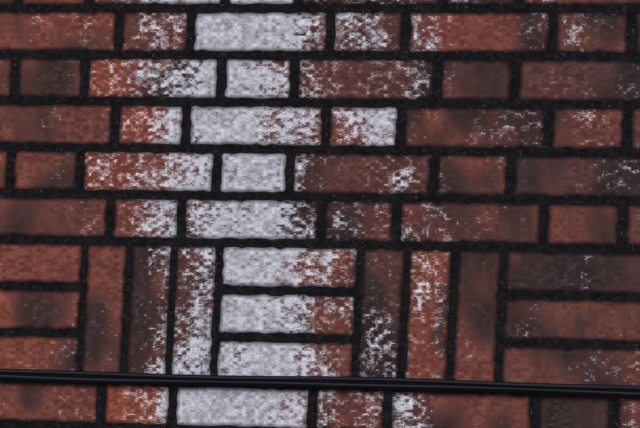
A WebGL 1 fragment shader for this texture:

```glsl
precision highp float;
uniform vec2 u_resolution;

const vec2 WALL_SCALE = vec2(0.5, 0.108); // canvas heights per bond period, per course
const vec3 MORTAR = vec3(0.10, 0.095, 0.105);
const vec3 SOOT = vec3(0.19, 0.165, 0.17);
const vec3 BROWN = vec3(0.34, 0.225, 0.22);
const vec3 RED = vec3(0.53, 0.285, 0.24);
const vec3 SALT = vec3(0.69, 0.70, 0.75);
const vec3 CABLE = vec3(0.10, 0.10, 0.125);

float hash(vec2 p) {
  return fract(sin(dot(p, vec2(127.1, 311.7))) * 43758.5453);
}

float noise(vec2 p) {
  vec2 i = floor(p), f = fract(p);
  f = f * f * (3.0 - 2.0 * f);
  float a = mix(hash(i), hash(i + vec2(1.0, 0.0)), f.x);
  float b = mix(hash(i + vec2(0.0, 1.0)), hash(i + 1.0), f.x);
  return mix(a, b, f.y);
}

float fbm(vec2 p) {
  float sum = 0.0, amp = 0.533;
  for (int i = 0; i < 4; i++) {
    sum += amp * noise(p);
    p = p * 2.03 + 17.3;
    amp *= 0.5;
  }
  return sum;
}

float roundBox(vec2 p, vec2 extent, float radius) {
  vec2 q = abs(p) - extent + radius;
  return length(max(q, 0.0)) + min(max(q.x, q.y), 0.0) - radius;
}

// Slight perspective: x in bond periods, y in courses from the top
vec2 wallCoords(vec2 p) {
  float course = (p.y / (1.0 + 0.028 * p.x) - 0.019) / WALL_SCALE.y;
  float x = p.x - 0.292 + 0.0053 * course;
  return vec2(x * (2.072 - 0.0975 * x), course);
}

// Brick layouts return centre (xy) and half extent (zw)
vec4 runningBond(vec2 w) {
  float course = floor(w.y);
  float shift = 0.5 * mod(course, 2.0);
  float period = floor(w.x + shift + 0.02);
  float isLong = step(0.322, w.x + shift - period);
  float x = period - shift + mix(0.15, 0.65, isLong);
  return vec4(x, course + 0.5, mix(0.15, 0.307, isLong), 0.405);
}

vec4 basketBand(vec2 w) {
  float start = 0.528 + 1.3 * floor((w.x - 0.511) / 1.3);
  float x = w.x - start;
  if (x < 0.635) return vec4(start + 0.309, floor(w.y) + 0.5, 0.309, 0.405);
  float upright = floor((x - 0.635) / 0.2155);
  return vec4(start + 0.743 + 0.2155 * upright, 6.5, 0.09, 1.405);
}

// White salt bloom, strongest in one vertical band
float saltAmount(vec2 p, float seed, float grain) {
  float band = exp(-pow((p.x - 0.56) / 0.24, 2.0));
  band += 0.36 * exp(-pow((p.x - 0.90) / 0.09, 2.0));
  float patches = fbm(p * vec2(11.0, 5.0) + seed * 23.0) - 0.5;
  float level = band + 1.1 * patches + 0.3 * (seed - 0.5);
  return smoothstep(0.22, 0.88, level + 1.1 * (grain - 0.5));
}

vec3 brickColor(vec2 p, float seed, float grain) {
  float warmth = 0.72 - 0.36 * p.x + 0.7 * (seed - 0.5);
  vec3 color = mix(BROWN, RED, clamp(warmth, 0.0, 1.0));
  float stain = fbm(p * vec2(9.0, 5.0) + seed * 41.0) + 0.08 * p.x;
  color = mix(color, SOOT, 0.8 * smoothstep(0.46, 0.78, stain + 0.3 * (grain - 0.5)));
  color = mix(color, SALT, 0.93 * saltAmount(p, seed, grain));
  return color * (0.66 + 0.68 * grain);
}

vec3 mortarColor(vec2 p, float grain) {
  float grit = smoothstep(0.80, 0.98, noise(p * 190.0));
  return MORTAR * (0.55 + 0.9 * grain) + 0.10 * grit;
}

vec3 drawStrand(vec3 color, float offset, float radius, float blur) {
  float t = offset / radius;
  float shine = exp(-pow((t + 0.35) * 2.5, 2.0));
  float cover = 1.0 - smoothstep(radius - blur, radius + blur, abs(offset));
  return mix(color, CABLE * (0.6 + 1.3 * shine), cover);
}

void main() {
  vec2 p = gl_FragCoord.xy / u_resolution.y;
  p.y = 1.0 - p.y;
  float blur = max(1.0 / u_resolution.y, 0.0018);
  float grain = fbm(p * vec2(100.0, 125.0));

  // Bricks and joints
  vec2 w = wallCoords(p);
  vec4 brick = runningBond(w);
  if (w.y >= 5.0 && w.y < 8.0) brick = basketBand(w);
  float seed = hash(brick.xy);
  vec2 local = (w - brick.xy) * WALL_SCALE;
  float d = roundBox(local, brick.zw * WALL_SCALE, 0.007);
  d += 0.005 * (noise(p * 55.0) - 0.5) + 0.003 * (grain - 0.5);

  vec3 face = brickColor(p, seed, grain);
  face *= mix(0.62, 1.0, smoothstep(0.0, 0.010, -d));
  vec3 color = mix(mortarColor(p, grain), face, 1.0 - smoothstep(-blur, blur, d));

  // Twin cable with its shadow
  float cable = p.y - 0.874 - 0.026 * p.x - 0.002 * sin(p.x * 5.0);
  color *= 1.0 - 0.55 * exp(-pow((cable - 0.012) / 0.014, 2.0));
  float spread = 0.006 + 0.0012 * sin(p.x * 9.0);
  color = drawStrand(color, cable - spread, 0.0065, blur);
  color = drawStrand(color, cable + spread, 0.0065, blur);

  gl_FragColor = vec4(color, 1.0);
}
```
